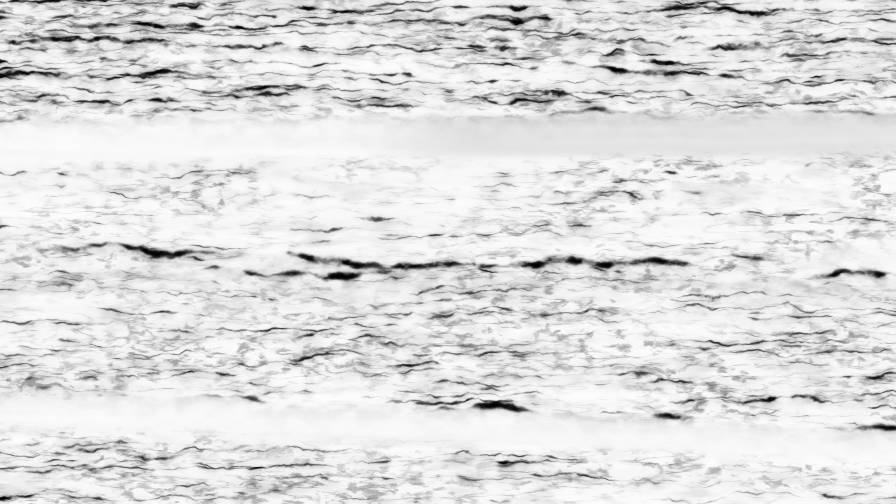
Give the GLSL for this texture map, as a Shadertoy shader.

```glsl
// Occlusion map of weathered, layered wood: pale strata split by ragged dark cracks.

float hash(vec2 p) {
    vec3 q = fract(p.xyx * vec3(0.1031, 0.1030, 0.0973));
    q += dot(q, q.yzx + 33.33);
    return fract((q.x + q.y) * q.z);
}

float noise(vec2 p) {
    vec2 i = floor(p), f = fract(p);
    f = f * f * (3.0 - 2.0 * f);
    return mix(mix(hash(i), hash(i + vec2(1, 0)), f.x),
               mix(hash(i + vec2(0, 1)), hash(i + vec2(1, 1)), f.x), f.y);
}

float fbm(vec2 p) {
    float sum = 0.0, amp = 0.53;
    for (int i = 0; i < 4; i++) {
        sum += amp * noise(p);
        p = p * 2.03 + vec2(17.3, 9.1);
        amp *= 0.5;
    }
    return sum;
}

// Darkness around a crack: a narrow core and a halo that reaches further down
float crackInk(float d, float open, float width) {
    float w = width * (0.4 + 0.6 * open);
    float halo = exp(-abs(d) / (d > 0.0 ? 0.004 : 0.007));
    return open * ((0.5 + 2.0 * open) * exp(-d * d / (w * w)) + 0.30 * halo);
}

// Broken, wandering cracks, one per row
float crackRows(vec2 p, float rows, float stretch, float amount, float width) {
    float y = p.y * rows, ink = 0.0;
    for (int k = -1; k <= 1; k++) {
        float row = floor(y) + float(k);
        float seed = row * 7.37 + rows * 3.1;
        float wander = 0.9 * (noise(vec2(p.x * 2.0, seed)) - 0.5);
        float jag = 0.022 * (fbm(vec2(p.x * 18.0, seed + 40.0)) - 0.5);
        float gap = 0.7 * noise(vec2(p.x * stretch, seed + 80.0))
                  + 0.3 * noise(vec2(p.x * stretch * 6.0, seed + 120.0));
        float open = smoothstep(1.0 - amount, 1.42 - amount, gap);
        ink += crackInk((y - row - 0.5 - wander) / rows - jag, open, width);
    }
    return ink;
}

// Long seams at the plank edges: height, slope, openness
float seams(vec2 p) {
    vec3 seam[4] = vec3[4](vec3(0.512, -0.034, 0.66), vec3(0.462, -0.012, 0.45),
                           vec3(0.762, 0.012, 0.58), vec3(0.226, -0.044, 0.54));
    float ink = 0.0;
    for (int i = 0; i < 4; i++) {
        float seed = float(i) * 13.7 + 5.0;
        float lumps = 0.040 * (fbm(vec2(p.x * 9.0, seed)) - 0.5);
        float d = p.y - seam[i].x - seam[i].y * p.x - lumps;
        float gap = 0.65 * noise(vec2(p.x * 6.0, seed + 50.0))
                  + 0.35 * noise(vec2(p.x * 26.0, seed + 90.0));
        float open = smoothstep(1.0 - seam[i].z, 1.42 - seam[i].z, gap);
        ink += crackInk(d, open, 0.0052);
        // Soft shade cast on the smooth wood below
        ink += 0.06 * smoothstep(0.004, -0.004, d) * exp(min(d, 0.0) / 0.025);
    }
    return ink;
}

void mainImage(out vec4 fragColor, in vec2 fragCoord) {
    vec2 p = fragCoord / iResolution.y;
    vec2 bent = p + vec2(0.0, 0.022 * (fbm(p * vec2(4.0, 9.0)) - 0.5));

    // Crumbled surface: displaces the crack edges and varies their depth
    vec2 crumble = vec2(fbm(p * vec2(26.0, 40.0) + 7.0), fbm(p * vec2(34.0, 50.0) + 71.0)) - 0.5;
    vec2 ragged = bent + crumble * vec2(0.02, 0.013);
    float depth = 0.25 + 1.6 * smoothstep(0.25, 0.8, fbm(p * vec2(36.0, 62.0) + 23.0));

    // Zones: dense top, quiet middle, split lower planks, two smooth bands
    float top = smoothstep(0.75, 0.79, bent.y - 0.012 * p.x);
    float lower = smoothstep(0.47, 0.40, bent.y);
    float upperBand = smoothstep(0.065, 0.025, abs(bent.y - 0.715 - 0.012 * p.x));
    float lowerBand = smoothstep(0.055, 0.015, abs(bent.y - 0.188 + 0.042 * p.x));
    float rough = 1.0 - max(upperBand, lowerBand);
    float amount = (0.30 + 0.19 * top + 0.09 * lower) * rough;

    // Cracks from coarse to fine, ending in long hairlines
    float ink = seams(p + crumble * vec2(0.02, 0.010));
    ink += crackRows(ragged, 17.0, 4.0, amount, 0.0042);
    ink += crackRows(ragged, 31.0, 6.0, amount + 0.02 * rough, 0.0032);
    ink += 0.5 * crackRows(ragged, 53.0, 8.0, amount + 0.08 * rough, 0.0024);
    ink += 0.3 * crackRows(ragged, 71.0, 5.0, amount + 0.14 * rough, 0.0020);
    ink *= depth;

    // Crumbly grain, small pits and thin creases along the strata
    float grain = smoothstep(0.48, 0.85, fbm(bent * vec2(13.0, 40.0)));
    float pits = smoothstep(0.52, 0.82, fbm(ragged * vec2(46.0, 105.0) + 31.0));
    float crease = 1.0 - abs(2.0 * fbm(bent * vec2(9.0, 46.0) + 90.0) - 1.0);
    float patches = smoothstep(0.30, 0.70, fbm(p * vec2(5.0, 13.0) + 60.0));
    ink += rough * (0.07 * grain + 0.34 * pits * patches);
    ink += rough * 0.20 * pow(crease, 16.0) * (0.25 + 0.75 * patches) * depth;

    // Faint streaks and the flat grey strip in the upper band
    ink += 0.03 * noise(bent * vec2(1.5, 75.0));
    float strip = smoothstep(0.680, 0.697, p.y) * smoothstep(0.770, 0.745, p.y - 0.012 * p.x);
    ink += 0.08 * strip * smoothstep(0.65, 0.95, p.x);

    fragColor = vec4(vec3(0.992 * exp(-ink)), 1.0);
}
```
